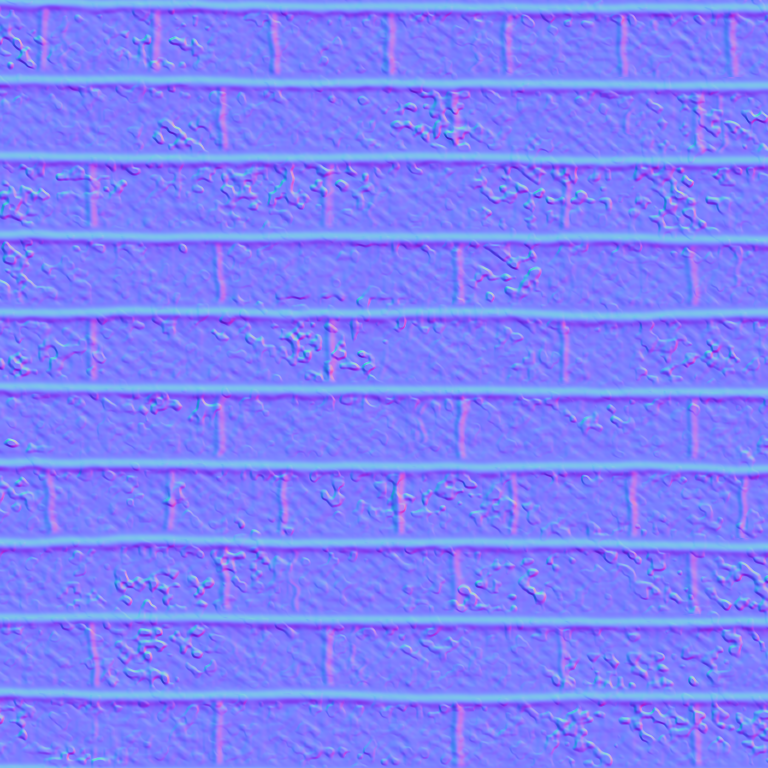
Give the GLSL for this texture map, as a WebGL 2 fragment shader.

```glsl
#version 300 es
precision highp float;
// Tangent-space normal map of a painted brick wall: ten courses, headers every sixth.
// Joints add slopes directly; grain and chips form a height field whose gradient
// is taken by finite differences. The summed slope is encoded as a normal colour.
uniform vec2 u_resolution;
out vec4 fragColor;

const float COURSE = 0.1;            // height of one course
const float FIRST_JOINT = 0.003;     // depth of the top joint below the upper edge
const float SAG = 0.006;             // drop of each joint from left to right
const float STRETCHER = 0.309;       // long brick
const float HEADER = 0.1505;         // short brick

float hash(vec2 p) {
  vec3 q = fract(p.xyx * vec3(0.1031, 0.1030, 0.0973));
  q += dot(q, q.yzx + 33.33);
  return fract((q.x + q.y) * q.z);
}

float noise(vec2 p) {
  vec2 i = floor(p), f = fract(p);
  vec2 w = f * f * f * (f * (f * 6.0 - 15.0) + 10.0);
  float low = mix(hash(i), hash(i + vec2(1, 0)), w.x);
  float high = mix(hash(i + vec2(0, 1)), hash(i + vec2(1, 1)), w.x);
  return mix(low, high, w.y);
}

// Smooth bump of given half width at half height.
float ridge(float d, float halfWidth) {
  float t = d / halfWidth;
  return exp2(-t * t);
}

// Depth of a wavy bed joint, measured down from the upper edge.
float jointDepth(float x, float k) {
  float wave = noise(vec2(x * 5.0, k * 7.3 + 20.0)) - 0.5;
  float ripple = noise(vec2(x * 24.0, k * 3.7 + 60.0)) - 0.5;
  return FIRST_JOINT + k * COURSE + SAG * x + 0.007 * wave + 0.0024 * ripple;
}

// Diagonal paint grain with small chips where rough is high.
float surfaceHeight(vec2 p, float rough) {
  vec2 grain = vec2(dot(p, vec2(0.8, -0.6)), dot(p, vec2(0.6, 0.8)));
  float h = 0.0012 * noise(grain * vec2(60.0, 120.0) + 40.0);
  h += 0.0007 * noise(p * 135.0 + 11.0);
  h += 0.0009 * noise(p * vec2(24.0, 30.0) + 70.0);
  float chip = 0.6 * noise(grain.yx * vec2(95.0, 70.0) + 90.0) + 0.4 * noise(p * 130.0 + 33.0);
  return h - 0.0030 * rough * smoothstep(0.50, 0.80, chip);
}

vec2 surfaceSlope(vec2 p, float rough) {
  const float e = 0.0012;
  float dx = surfaceHeight(p + vec2(e, 0), rough) - surfaceHeight(p - vec2(e, 0), rough);
  float dy = surfaceHeight(p + vec2(0, e), rough) - surfaceHeight(p - vec2(0, e), rough);
  return vec2(dx, dy) / (2.0 * e);
}

// Lit ledge of mortar, then an uneven shadowed lip below it.
float bedSlope(vec2 p, float below) {
  float lip = 0.45 + 1.0 * noise(p * vec2(55.0, 20.0) + 5.0);
  float waver = 0.005 * (noise(p * vec2(48.0, 8.0) + 30.0) - 0.5);
  float ledge = 0.62 * ridge(below, 0.0043);
  float shadow = 0.34 * lip * ridge(below - 0.0102 - waver, 0.0030);
  float soft = 0.11 * smoothstep(0.004, 0.010, below) * smoothstep(0.030, 0.010, below);
  return ledge - shadow - soft;
}

// Upright groove: dark left lip and bright right bank.
float grooveSlope(float d, float width) {
  return 0.62 * ridge(d, width) - 0.42 * ridge(d + 2.1 * width, 0.8 * width);
}

// Nearest head joint in a course, with jitter, lean and varied strength.
float headSlope(vec2 p, float row) {
  bool isHeader = mod(row, 6.0) < 0.5;
  float size = isHeader ? HEADER : STRETCHER;
  float start = isHeader ? 0.056 + row * 0.0025 : mix(0.120, 0.290, mod(row, 2.0));
  float column = round((p.x - start) / size);
  vec2 id = vec2(column + 9.0, row + 17.0);
  float lean = (hash(id + 31.0) - 0.3) * 0.012 * (fract((1.0 - p.y) / COURSE) - 0.5);
  float wobble = 0.004 * (noise(vec2(p.y * 45.0, column * 5.0 + row)) - 0.5);
  float x = start + column * size + 0.010 * (hash(id) - 0.5) + lean + wobble;
  float strength = mix(0.75, 1.0, hash(id + 53.0));
  return strength * grooveSlope(p.x - x, mix(0.0030, 0.0042, hash(id + 71.0)));
}

// Faint interrupted upright cracks scattered along a course.
float crackSlope(vec2 p, float row) {
  float slope = 0.0;
  for (int i = 0; i < 4; i++) {
    vec2 id = vec2(float(i) * 13.0 + 3.0, row + 41.0);
    float x = hash(id) + 0.014 * (noise(vec2(p.y * 65.0, id.x + row)) - 0.5);
    float broken = smoothstep(0.40, 0.7, noise(vec2(p.y * 60.0, id.x * 2.0 + row)));
    slope += 0.6 * broken * hash(id + 19.0) * grooveSlope(p.x - x, 0.0024);
  }
  return slope;
}

void main() {
  vec2 p = gl_FragCoord.xy / u_resolution;
  float depth = 1.0 - p.y;

  // Nearest bed joint and the course this point belongs to.
  float k = round((depth - FIRST_JOINT - 0.5 * SAG) / COURSE);
  float below = depth - jointDepth(p.x, k);
  float row = below > 0.0 ? k : k - 1.0;
  float inset = below > 0.0 ? below : below + COURSE;
  float face = smoothstep(0.006, 0.013, inset) * smoothstep(0.094, 0.084, inset);

  // Wear gathers in patches and just under each bed joint.
  float patchy = smoothstep(0.45, 0.80, noise(p * vec2(9.0, 17.0) + 15.0));
  float underLip = smoothstep(0.030, 0.012, inset);
  float rough = 0.18 + 0.82 * max(patchy, 0.6 * underLip);

  vec2 slope = surfaceSlope(p, rough) * mix(0.2, 1.0, face);
  slope.x += face * (headSlope(p, row) + crackSlope(p, row)) - 0.02;
  slope.y += bedSlope(p, below) - 0.015;

  vec3 normal = normalize(vec3(slope, 1.0));
  fragColor = vec4(normal * 0.5 + 0.5, 1.0);
}
```
